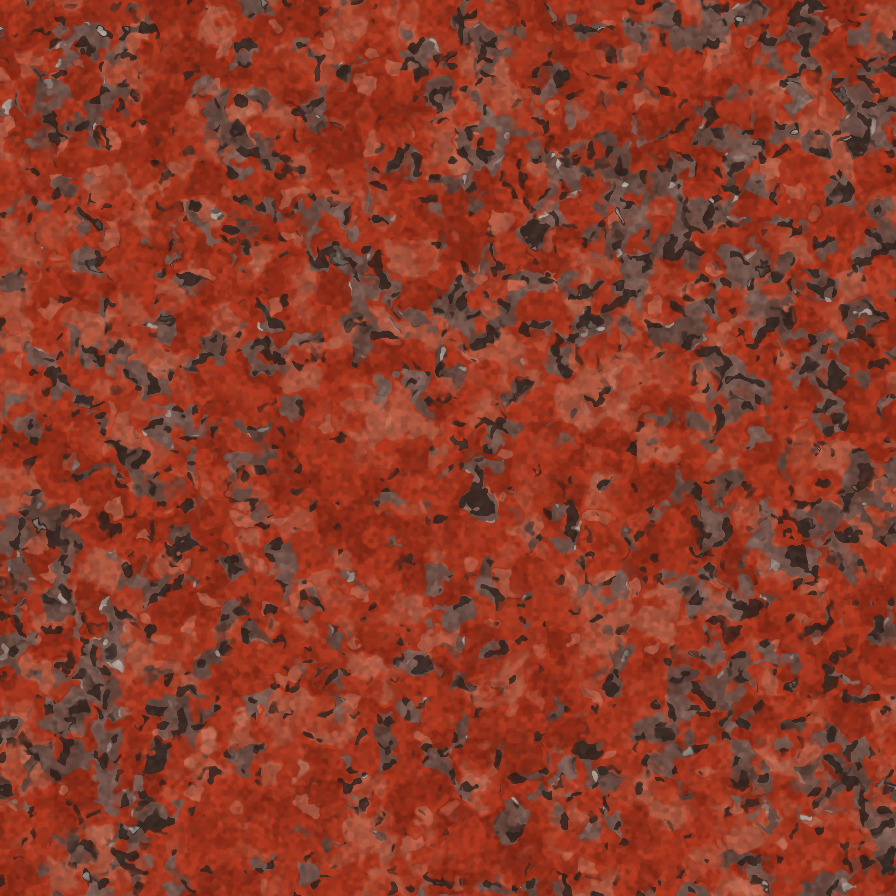
Give the GLSL for this texture, as a WebGL 2 fragment shader.

```glsl
#version 300 es
precision highp float;
// Polished red granite: feldspar patches, grey quartz, dark mica and pale glints.

uniform vec2 u_resolution;
out vec4 fragColor;

// Integer hash of a lattice cell, three values in 0..1
vec3 hash3(vec2 cell, int seed) {
    uvec3 v = uvec3(ivec3(ivec2(cell), seed)) * 1664525u + 1013904223u;
    v.x += v.y * v.z;
    v.y += v.z * v.x;
    v.z += v.x * v.y;
    v ^= v >> 16u;
    v.x += v.y * v.z;
    v.y += v.z * v.x;
    v.z += v.x * v.y;
    return vec3(v >> 8u) / 16777216.0;
}

// Cellular noise: random values per grain, blended softly across the borders
vec3 grains(vec2 p, float sharpness, int seed) {
    vec2 home = floor(p);
    vec3 sum = vec3(0.0);
    float total = 0.0;
    for (int y = -1; y <= 1; y++) {
        for (int x = -1; x <= 1; x++) {
            vec2 cell = home + vec2(x, y);
            vec2 centre = cell + 0.08 + 0.84 * hash3(cell, seed).xy;
            float weight = exp(-sharpness * distance(p, centre));
            sum += weight * hash3(cell, seed + 100);
            total += weight;
        }
    }
    return sum / total;
}

// Bends the plane so that grain outlines become ragged
vec2 ragged(vec2 p) {
    vec2 coarse = grains(p * 45.0, 6.0, 1).xy - 0.5;
    vec2 fine = grains(p * 130.0, 6.0, 2).xy - 0.5;
    return p + 0.014 * coarse + 0.007 * fine;
}

// Red ground, from deep red through orange red to salmon
vec3 feldspar(vec2 p) {
    vec3 patches = grains(p * 23.0, 14.0, 3);
    vec3 chips = grains(p * 54.0, 11.0, 4);
    float tone = 0.6 * patches.x + 0.4 * chips.x;
    vec3 color = mix(vec3(0.54, 0.165, 0.09), vec3(0.635, 0.205, 0.115),
                     smoothstep(0.25, 0.45, tone));
    color = mix(color, vec3(0.66, 0.33, 0.24), smoothstep(0.54, 0.82, tone));
    float pale = smoothstep(0.88, 0.97, chips.y);
    return mix(color, vec3(0.72, 0.42, 0.33), 0.65 * pale);
}

// Grey grains, warm dark to cool light
vec3 quartz(float tone) {
    return mix(vec3(0.33, 0.22, 0.185), vec3(0.51, 0.38, 0.345), tone);
}

void main() {
    vec2 uv = gl_FragCoord.xy / u_resolution.y;
    vec2 p = ragged(uv);

    // Grey grains gather in loose clusters
    float drift = grains(uv * 7.0, 5.0, 5).x - 0.5;
    vec3 large = grains(p * 36.0, 15.0, 6);
    vec3 small = grains(p * 76.0, 11.0, 7);
    float density = 0.62 * large.x + 0.38 * small.x + 0.35 * drift;
    float greyMask = smoothstep(0.59, 0.71, density);
    float greyTone = 0.6 * large.y + 0.4 * small.y;
    vec3 color = mix(feldspar(p), quartz(greyTone), greyMask);

    // Mica flakes sit mostly in and around the grey grains
    vec3 flakes = grains(p * 98.0, 10.0, 8);
    float mica = smoothstep(0.7, 0.86, flakes.x + 0.6 * (density - 0.65));
    color = mix(color, vec3(0.19, 0.135, 0.115), 0.85 * mica);

    // Rare bright glints
    float glint = smoothstep(0.92, 0.99, flakes.y) * (0.08 + 0.92 * greyMask);
    color = mix(color, vec3(0.7, 0.68, 0.65), 0.8 * glint);

    // Fine mottling of the polished surface
    vec3 mottle = grains(uv * 170.0, 8.0, 9) - 0.5;
    color *= 1.0 + 0.24 * mottle.x;
    color += vec3(0.0, 0.03, 0.03) * mottle.y;

    fragColor = vec4(clamp(color, 0.0, 1.0), 1.0);
}
```
